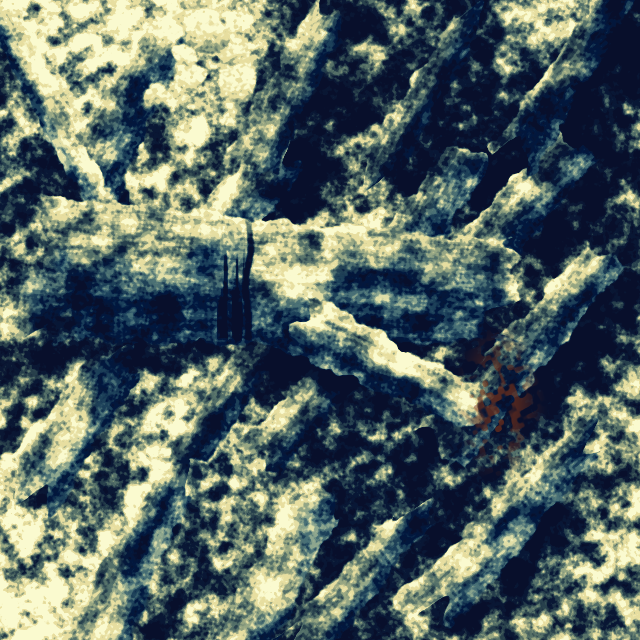
Give the GLSL for this texture, as a three.js fragment shader.

```glsl
varying vec2 vUv;

float hash(vec2 p) {
  return fract(sin(dot(p, vec2(127.1, 311.7))) * 43758.5453);
}

float noise(vec2 p) {
  vec2 i = floor(p), f = fract(p);
  f = f * f * (3.0 - 2.0 * f);
  return mix(mix(hash(i), hash(i + vec2(1.0, 0.0)), f.x),
             mix(hash(i + vec2(0.0, 1.0)), hash(i + 1.0), f.x), f.y);
}

// Fractal noise centred on zero
float fbm(vec2 p) {
  float sum = 0.0, amp = 0.53;
  for (int i = 0; i < 4; i++) {
    sum += amp * (noise(p) - 0.5);
    p = mat2(1.6, 1.2, -1.2, 1.6) * p + 7.3;
    amp *= 0.5;
  }
  return sum;
}

vec2 turn(vec2 p, float angle) {
  float c = cos(angle), s = sin(angle);
  return vec2(c * p.x + s * p.y, c * p.y - s * p.x);
}

// Tone ramp from navy shadow to cream highlight
vec3 toneColor(float t, float blue) {
  t = clamp(t, 0.0, 1.0);
  vec3 c = mix(vec3(0.03, 0.06, 0.17), vec3(0.04, 0.09, 0.20), smoothstep(0.0, 0.12, t));
  c = mix(c, vec3(0.16, 0.25, 0.29), smoothstep(0.21, 0.36, t));
  c = mix(c, vec3(0.34, 0.44, 0.40), smoothstep(0.38, 0.51, t));
  c = mix(c, vec3(0.60, 0.65, 0.50), smoothstep(0.53, 0.65, t));
  c = mix(c, vec3(0.91, 0.87, 0.62), smoothstep(0.67, 0.80, t));
  c = mix(c, vec3(0.98, 0.98, 0.81), smoothstep(0.87, 0.98, t));
  return c + vec3(-0.06, 0.0, 0.07) * blue * 4.0 * t * (1.0 - t);
}

// Fibrous crystal with a lit upper face; surface holds tone and blueness
void blade(inout vec2 surface, vec2 p, vec2 size, float angle, float light, float seed) {
  vec2 q = turn(p, angle);
  vec2 grain = q + seed * 3.7;
  float shadow = length(max(abs(q + vec2(0.0, 0.03)) - size, 0.0));
  surface.x -= 0.32 * smoothstep(0.045, 0.0, shadow) * smoothstep(0.02, -0.02, q.y);

  float brokenEnd = 0.07 * (noise(vec2(grain.y * 45.0, seed)) - 0.5);
  float width = size.y * (1.0 - 0.22 * q.x / size.x);
  float edge = max(abs(q.x) - size.x + brokenEnd, abs(q.y) - width);
  edge += 0.025 * fbm(grain * 35.0);
  float mask = smoothstep(0.003, -0.003, edge);

  float lit = smoothstep(-0.6, 0.4, q.y / width + 2.8 * fbm(grain * 10.0));
  float fibres = fbm(grain * vec2(11.0, 75.0));
  float tone = light + 0.34 * lit + 0.6 * fibres + 0.95 * fbm(grain * 28.0);
  tone += 0.12 * smoothstep(-0.012, -0.002, edge) * lit;
  surface = mix(surface, vec2(tone, 0.9 - 0.75 * lit), mask);
}

void main() {
  vec2 p = vUv;

  // Gritty ground, bright on the left and shaded on the right
  vec2 slope = turn(p, 0.75);
  float tone = 0.50 + mix(0.16, -0.21, smoothstep(0.15, 0.70, p.x));
  tone += 1.5 * fbm(slope * vec2(4.5, 8.0) + 2.0) + 1.6 * fbm(turn(p, 0.5) * 50.0);
  vec2 surface = vec2(tone, 0.3 * noise(p * 7.0));

  // Scattered slanting blades
  for (int i = 0; i < 16; i++) {
    float id = float(i);
    vec2 cell = vec2(mod(id, 4.0), floor(id / 4.0));
    vec2 jitter = vec2(hash(cell + 3.1), hash(cell + 8.7));
    vec2 centre = (cell + 0.5 + 0.7 * (jitter - 0.5)) / 4.0;
    float pick = hash(cell + 15.3);
    vec2 size = vec2(0.11 + 0.09 * jitter.y, 0.025 + 0.028 * pick);
    blade(surface, p - centre, size, 0.95 + 0.3 * (jitter.x - 0.5), 0.10 + 0.32 * pick, id);
  }
  blade(surface, p - vec2(0.09, 0.81), vec2(0.18, 0.022), -1.1, 0.5, 21.0);

  // Pale pebbles
  for (int i = 0; i < 9; i++) {
    vec2 id = vec2(float(i), 4.0);
    vec2 centre = vec2(0.32, 0.92) + vec2(0.16, 0.18) * (vec2(hash(id), hash(id + 5.0)) - 0.5);
    float radius = 0.016 + 0.018 * hash(id + 9.0);
    float d = length(p - centre) + 0.035 * fbm(p * 28.0 + id) - radius;
    float shade = 0.86 - 0.3 * smoothstep(-0.3, 1.0, (centre.y - p.y) / radius);
    surface = mix(surface, vec2(shade, 0.1), smoothstep(0.004, -0.004, d));
  }

  // Large lying crystal, buried at its left end
  vec2 ground = surface;
  blade(surface, p - vec2(0.36, 0.565), vec2(0.43, 0.098), -0.05, 0.34, 31.0);
  surface = mix(ground, surface, smoothstep(0.02, 0.12, p.x + 0.25 * fbm(p * 18.0)));

  // Its blue window, splinters and crack
  vec2 window = abs(p - vec2(0.22, 0.54)) - vec2(0.115, 0.06) + 0.08 * fbm(p * 22.0);
  float blueWindow = smoothstep(0.015, -0.015, max(window.x, window.y));
  surface += vec2(-0.14, 0.6) * blueWindow;
  surface.x += 0.12 * smoothstep(0.11, 0.03, length((p - vec2(0.44, 0.57)) * vec2(1.0, 1.2)));
  float inside = smoothstep(0.100, 0.085, abs(p.y - 0.56) + 0.03 * fbm(p * 40.0));
  float crackX = p.x - 0.388 + 0.012 * (noise(p * vec2(3.0, 18.0)) - 0.5);
  float splinters = smoothstep(0.45, 0.75, noise(p * vec2(170.0, 14.0)));
  splinters *= smoothstep(0.028, 0.018, abs(p.x - 0.357));
  float crack = max(smoothstep(0.007, 0.002, abs(crackX)), 0.8 * splinters);
  surface.x -= 0.5 * crack * inside;
  blade(surface, p - vec2(0.61, 0.425), vec2(0.155, 0.038), -0.46, 0.36, 41.0);

  // Fine grain, contrast and rust stains
  surface.x += 0.28 * (noise(turn(p, 0.6) * 230.0) - 0.5) + 0.3 * fbm(turn(p, 1.1) * 95.0);
  vec3 color = toneColor(0.61 + 1.1 * (surface.x - 0.5), clamp(surface.y, 0.0, 1.0));
  float rust = smoothstep(0.11, 0.02, length((p - vec2(0.78, 0.37)) * vec2(1.4, 0.8)));
  rust *= smoothstep(0.48, 0.70, noise(turn(p, 0.4) * 110.0));
  color = mix(color, vec3(0.45, 0.19, 0.10), 0.7 * rust);

  gl_FragColor = vec4(color, 1.0);
}
```
